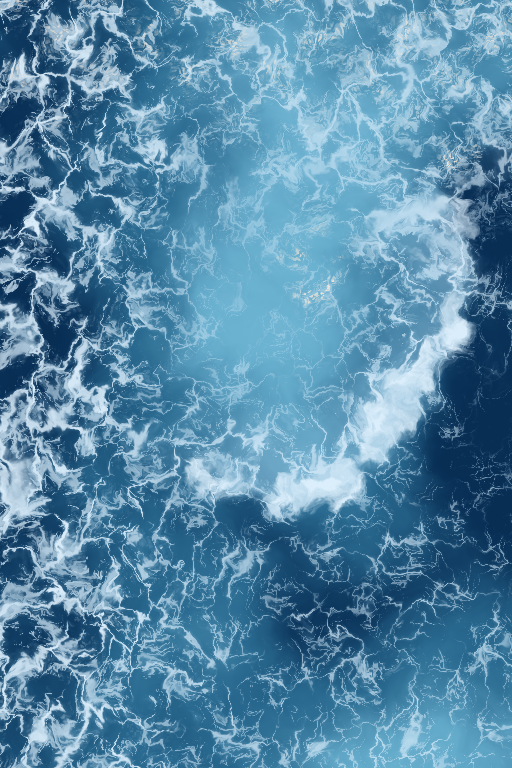
Reproduce this texture procedurally as a Shadertoy shader.

```glsl
const vec3 NAVY = vec3(0.03, 0.18, 0.33);
const vec3 TEAL = vec3(0.16, 0.41, 0.56);
const vec3 AQUA = vec3(0.42, 0.70, 0.82);
const vec3 MILK = vec3(0.57, 0.77, 0.88);
const vec3 FOAM = vec3(0.87, 0.94, 0.99);
const vec3 GLINT = vec3(0.98, 0.91, 0.85);

vec2 hash2(vec2 cell) {
    vec3 h = fract(cell.xyx * vec3(0.1031, 0.1030, 0.0973));
    h += dot(h, h.yzx + 33.33);
    return fract((h.xx + h.yz) * h.zy);
}

// Layered, folded sines: a cloudy field of about -0.8 to 0.8
float swell(vec2 p) {
    float sum = 0.0, gain = 0.5;
    for (int i = 0; i < 5; i++) {
        p += 0.45 * sin(p.yx * 1.1 + float(i) * vec2(1.7, 2.9));
        sum += gain * sin(p.x) * cos(p.y);
        p = mat2(1.5, 1.2, -1.2, 1.5) * p + 3.1;
        gain *= 0.56;
    }
    return sum;
}

// Distances to the nearest and second nearest cell points
vec2 cellular(vec2 p) {
    vec2 base = floor(p), f = fract(p), best = vec2(9.0);
    for (int y = -1; y <= 1; y++)
    for (int x = -1; x <= 1; x++) {
        vec2 o = vec2(x, y);
        float d = length(o + hash2(base + o) - f);
        best = d < best.x ? vec2(d, best.x) : vec2(best.x, min(best.y, d));
    }
    return best;
}

float blob(vec2 p, vec2 center, vec2 radius) {
    vec2 d = (p - center) / radius;
    return exp(-dot(d, d));
}

// Strands along cell borders: x is the sharp core, y the soft halo
vec2 lace(vec2 p, float width) {
    vec2 c = cellular(p);
    float edge = c.y - c.x, w = max(width, 0.04);
    float fade = smoothstep(0.0, 0.06, width);
    return fade * vec2(1.0 - smoothstep(0.2 * w, w, edge),
                       1.0 - smoothstep(0.0, 3.0 * w, edge));
}

float specks(vec2 p, float size) {
    return 1.0 - smoothstep(0.4 * size, size, cellular(p).x);
}

float waterTone(vec2 p) {
    float t = 0.36 + 0.17 * swell(p * 11.0);
    t += 0.58 * blob(p, vec2(0.55, 0.88), vec2(0.27, 0.36));
    t += 0.40 * blob(p, vec2(0.72, 1.36), vec2(0.40, 0.25));
    t += 0.56 * blob(p, vec2(0.92, 0.00), vec2(0.42, 0.20));
    t += 0.16 * blob(p, vec2(0.30, 0.25), vec2(0.20, 0.22));
    t -= 0.50 * blob(p, vec2(1.00, 0.66), vec2(0.20, 0.30));
    t -= 0.80 * blob(p, vec2(0.96, 1.08), vec2(0.11, 0.12));
    t -= 0.28 * blob(p, vec2(0.62, 0.28), vec2(0.13, 0.15));
    t -= 0.24 * blob(p, vec2(0.48, 0.46), vec2(0.15, 0.08));
    t -= 0.34 * blob(p, vec2(0.00, 0.95), vec2(0.22, 0.95));
    return t;
}

vec3 waterColor(float t) {
    vec3 c = mix(NAVY, TEAL, smoothstep(0.0, 0.52, t));
    return mix(c, AQUA, smoothstep(0.42, 1.0, t));
}

// Breaking arc: x is the foam ridge, y is the milky wash inside it
vec2 crest(vec2 p, vec2 warp) {
    vec2 d = (p + 0.9 * warp - vec2(0.50, 0.95)) / vec2(0.37, 0.40);
    float r = length(d);
    float side = smoothstep(0.05, 0.70, dot(d / max(r, 0.01), vec2(0.75, -0.66)));
    float ridge = side * exp(-pow((r - 1.0) / 0.16, 2.0));
    float wash = side * smoothstep(0.55, 0.98, r) * (1.0 - smoothstep(1.0, 1.16, r));
    return vec2(ridge, wash);
}

void mainImage(out vec4 fragColor, in vec2 fragCoord) {
    vec2 p = fragCoord / iResolution.x;

    // Drifting distortion shared by all foam
    vec2 warp = 0.055 * vec2(swell(p * 9.0), swell(p * 9.0 + 20.0));
    warp += 0.026 * vec2(swell(p * 38.0 + 7.0), swell(p * 38.0 + 31.0));
    vec2 q = p + warp;

    // Where foam gathers
    float left = 1.0 - smoothstep(0.10, 0.46, p.x + 2.0 * warp.x);
    float upper = blob(p, vec2(0.82, 1.30), vec2(0.38, 0.30));
    float pool = blob(p, vec2(0.50, 0.92), vec2(0.22, 0.30));
    float still = blob(p, vec2(1.00, 0.70), vec2(0.18, 0.27))
                + blob(p, vec2(0.97, 1.08), vec2(0.09, 0.10));
    vec2 surf = crest(p, warp);
    float cover = 0.10 + 0.17 * left + 0.12 * upper + 0.20 * surf.y
                - 0.04 * pool - 0.08 * still;
    float patches = clamp(0.48 + 1.2 * swell(p * 19.0 + 5.0), 0.0, 1.2);
    float breaks = clamp(0.42 + 1.4 * swell(p * 37.0 + 13.0), 0.0, 1.3);

    // Coarse, medium and fine webs
    vec2 web = lace(q * vec2(11.5, 9.5), cover * mix(patches, breaks, 0.35));
    vec2 mesh = lace(q * 20.0 + 4.0, cover * breaks * 1.1);
    vec2 fine = lace(q * 38.0 + 9.0, cover * patches * breaks * 1.6);
    float curl = swell(q * 24.0 + 2.0);
    float ridge = smoothstep(0.48, 0.92, surf.x + 0.85 * curl - 0.12);
    float spray = specks(q * 95.0, 0.45) * breaks
                * clamp(0.5 * left + 0.75 * upper + 0.6 * surf.y, 0.0, 1.0);

    // Layer water, milky halos, then bright foam
    vec3 color = waterColor(waterTone(p + 0.4 * warp));
    float haze = 0.20 * web.y + 0.16 * mesh.y + 0.12 * fine.y + 0.55 * surf.y;
    haze += 0.22 * upper * (1.0 - still) * patches;
    color = mix(color, MILK, clamp(haze, 0.0, 0.75));
    float strands = max(web.x, max(0.75 * mesh.x, 0.6 * fine.x));
    strands *= 1.0 - 0.50 * pool - 0.30 * upper;
    strands *= 0.70 + 0.30 * smoothstep(0.08, 0.22, cover);
    float shade = 0.80 + 0.45 * swell(q * 48.0);
    float bright = max(strands * (0.5 + 0.5 * shade), max(ridge * shade, 0.6 * spray));
    color = mix(color, FOAM, clamp(0.95 * bright, 0.0, 0.97));

    // Warm sun glints
    float sunny = blob(p, vec2(0.62, 0.97), vec2(0.06, 0.07))
                + blob(p, vec2(0.93, 1.19), vec2(0.08, 0.03))
                + 0.4 * smoothstep(1.15, 1.45, p.y);
    float glint = specks(q * vec2(75.0, 120.0) + 3.0, 0.42);
    color = mix(color, GLINT, glint * clamp(sunny * breaks * breaks, 0.0, 0.9));
    fragColor = vec4(color, 1.0);
}
```
